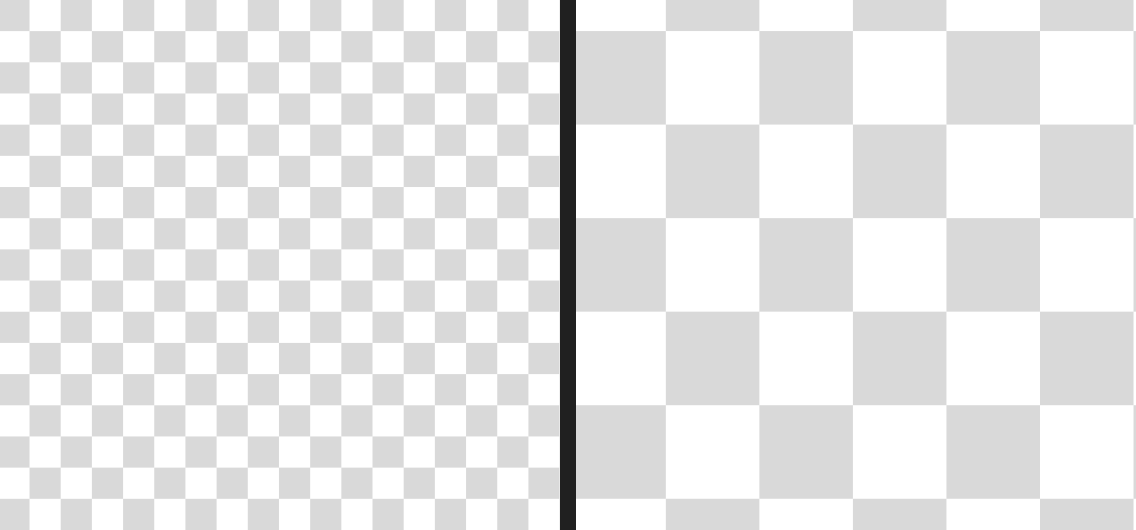
Left, the full canvas; right, a detail of the centre.
Give the GLSL for this pattern, as a WebGL 1 fragment shader.

```glsl
precision highp float;
// A flat checkerboard of light grey and white squares, cut off slightly at
// the left and top. Two signed square waves, each softened over one pixel,
// are multiplied to give the checks.

#define CELLS_ACROSS 17.96
#define CELL_SHIFT vec2(0.053, 0.0)
#define GREY vec3(0.851)
#define WHITE vec3(1.0)

uniform vec2 u_resolution;

// Signed distance to the nearest cell border: positive in even cells,
// negative in odd ones.
vec2 borderDistance(vec2 cell) {
  return abs(mod(cell - 0.5, 2.0) - 1.0) - 0.5;
}

void main() {
  // Square cells, sized by the canvas width
  vec2 cell = gl_FragCoord.xy / u_resolution.x * CELLS_ACROSS + CELL_SHIFT;
  float pixel = CELLS_ACROSS / u_resolution.x;

  // Square waves with edges one pixel wide
  vec2 wave = clamp(2.0 * borderDistance(cell) / pixel, -1.0, 1.0);
  float greyCoverage = 0.5 + 0.5 * wave.x * wave.y;

  gl_FragColor = vec4(mix(WHITE, GREY, greyCoverage), 1.0);
}
```
